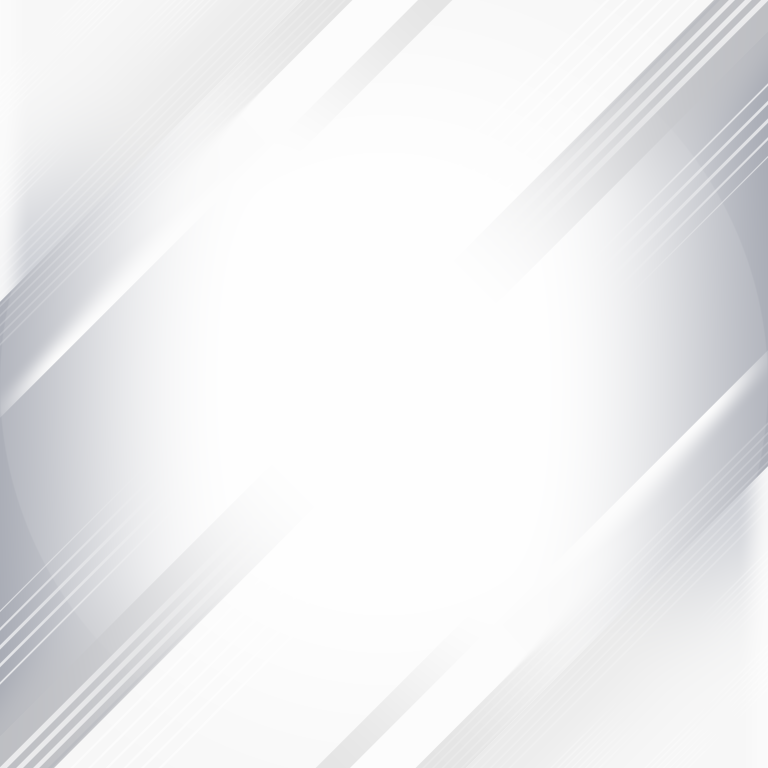
Give the GLSL for this background, as a WebGL 1 fragment shader.

```glsl
precision highp float;
// Silver and white abstract background: diagonal ribbons, pinstripes and a soft disc.

#define WHITE vec3(0.998)
#define PAPER vec3(0.968)
#define STEEL vec3(0.655, 0.668, 0.705)
#define SILVER vec3(0.765, 0.768, 0.78)
#define MIST vec3(0.895)
#define CORNER_EDGE 0.393
#define SHEEN_EDGE 0.459
#define RIBBON_EDGE 0.544
#define STRIP_EDGE 0.589
#define PANEL_EDGE 0.930
#define SILVER_EDGE 1.042
#define DISC_RADIUS 0.5

uniform vec2 u_resolution;

float soft;  // half width of a smoothed edge

float above(float edge, float v) {
  return smoothstep(edge - soft, edge + soft, v);
}

float band(float lo, float hi, float v) {
  return above(lo, v) * (1.0 - above(hi, v));
}

float stripe(float center, float halfWidth, float v) {
  return 1.0 - smoothstep(halfWidth - soft, halfWidth + soft, abs(v - center));
}

// Evenly spaced stripes between lo and hi
float comb(float lo, float hi, float gap, float halfWidth, float v) {
  float offset = (fract((v - lo) / gap) - 0.5) * gap;
  return stripe(0.0, halfWidth, offset) * band(lo, hi, v);
}

// x: distance across the diagonals from the top left, y: position along them
vec2 diagonal(vec2 p) {
  return vec2(p.x + 1.0 - p.y, p.x + p.y - 1.0);
}

// White in the middle, slightly dimmer outward
vec3 paperGlow(vec2 p) {
  return mix(WHITE, PAPER, smoothstep(0.2, 0.65, length(p - 0.5)));
}

// Steel shading at both sides, with a faint disc outline
vec3 backdrop(vec2 p) {
  float side = length((p - 0.5) * vec2(2.0, 0.6));
  float outside = above(DISC_RADIUS, length(p - 0.5));
  float shade = pow(smoothstep(0.32, 1.15, side), 1.5) * mix(0.97, 1.08, outside);
  return mix(paperGlow(p), STEEL, shade);
}

// Silver band and bright stripes reaching in from the upper right
vec3 addStripes(vec3 color, vec2 p) {
  vec2 q = diagonal(p);
  float across = q.x;
  float along = q.y;
  float panel = 1.0 - above(PANEL_EDGE, across);
  color = mix(color, paperGlow(p), panel * smoothstep(0.0, 0.25, along));

  float faint = comb(0.78, 0.92, 0.023, 0.002, across);
  color = mix(color, WHITE, 0.6 * faint * smoothstep(0.35, 0.6, along));

  // Silver band with a softer second layer beyond it
  float silver = band(PANEL_EDGE, SILVER_EDGE, across);
  color = mix(color, SILVER, 0.8 * silver * smoothstep(0.18, 1.0, along));
  float layer = above(SILVER_EDGE, across) * (1.0 - smoothstep(SILVER_EDGE, 1.13, across));
  color = mix(color, SILVER, 0.6 * layer * smoothstep(0.5, 0.9, along));
  float rim = stripe(PANEL_EDGE + 0.005, 0.0025, across);
  color = mix(color, STEEL, 0.3 * rim * smoothstep(0.4, 0.95, along));

  for (int i = 0; i < 3; i++) {
    float k = float(i);
    float bright = stripe(0.953 + 0.0215 * k, 0.004 + 0.0005 * k, across);
    color = mix(color, WHITE, 0.7 * bright * smoothstep(0.25, 1.0, along));
  }
  for (int i = 0; i < 5; i++) {
    float k = float(i);
    float thickness = 0.0031 - 0.0009 * abs(k - 1.7);
    float bright = stripe(1.110 + 0.0235 * k, thickness, across);
    color = mix(color, WHITE, 0.7 * bright * smoothstep(0.36, 0.9, along));
  }
  return color;
}

// Glowing ribbon and shaded sheet in the upper left corner
vec3 addCorner(vec3 color, vec2 p) {
  vec2 q = diagonal(p);
  float across = q.x;
  float along = q.y;

  // Grey strip beside the ribbon
  float strip = band(RIBBON_EDGE, STRIP_EDGE, across);
  color = mix(color, MIST, strip * smoothstep(0.15, 0.62, along));

  // Ribbon with a bright lower edge that widens upward
  vec3 ribbon = mix(color, MIST, smoothstep(-0.1, 0.45, along));
  float glowStart = mix(0.495, SHEEN_EDGE, smoothstep(-0.5, 0.0, along));
  float glow = smoothstep(glowStart, RIBBON_EDGE, across);
  glow = pow(glow, 1.6) * smoothstep(-0.6, -0.38, along);
  float blur = mix(0.04, soft, smoothstep(-0.1, 0.25, along));
  float sheen = smoothstep(SHEEN_EDGE - blur, SHEEN_EDGE + blur, across);
  sheen *= smoothstep(-0.25, 0.25, along);
  ribbon = mix(ribbon, vec3(0.99), max(glow, sheen));
  color = mix(color, ribbon, band(CORNER_EDGE, RIBBON_EDGE, across));

  // Sheet darkening toward the ribbon, lit along its outer side
  float depth = smoothstep(0.06, CORNER_EDGE, across);
  vec3 shadow = mix(vec3(0.80, 0.81, 0.835), vec3(0.92), smoothstep(-0.38, 0.05, along));
  vec3 sheet = mix(PAPER, shadow, depth * depth);
  sheet = mix(sheet, vec3(0.985), 0.85 * (1.0 - smoothstep(0.0, 0.04, p.x)));
  color = mix(color, sheet, 1.0 - above(CORNER_EDGE, across));

  // Pinstripes
  float fine = comb(0.10, 0.165, 0.008, 0.0013, across) * smoothstep(-0.02, 0.1, abs(along));
  fine += comb(0.215, 0.285, 0.009, 0.0013, across) * smoothstep(0.08, 0.25, abs(along));
  fine += 0.6 * comb(0.33, 0.458, 0.0125, 0.0015, across);
  return mix(color, WHITE, 0.3 * fine);
}

void main() {
  vec2 p = gl_FragCoord.xy / u_resolution;
  soft = 1.0 / min(u_resolution.x, u_resolution.y);
  vec2 q = diagonal(p);

  // Both parts repeat under a half turn about the center
  vec3 color = backdrop(p);
  color = addStripes(color, q.y < 0.0 ? 1.0 - p : p);
  color = addCorner(color, q.x > 1.0 ? 1.0 - p : p);
  gl_FragColor = vec4(color, 1.0);
}
```
